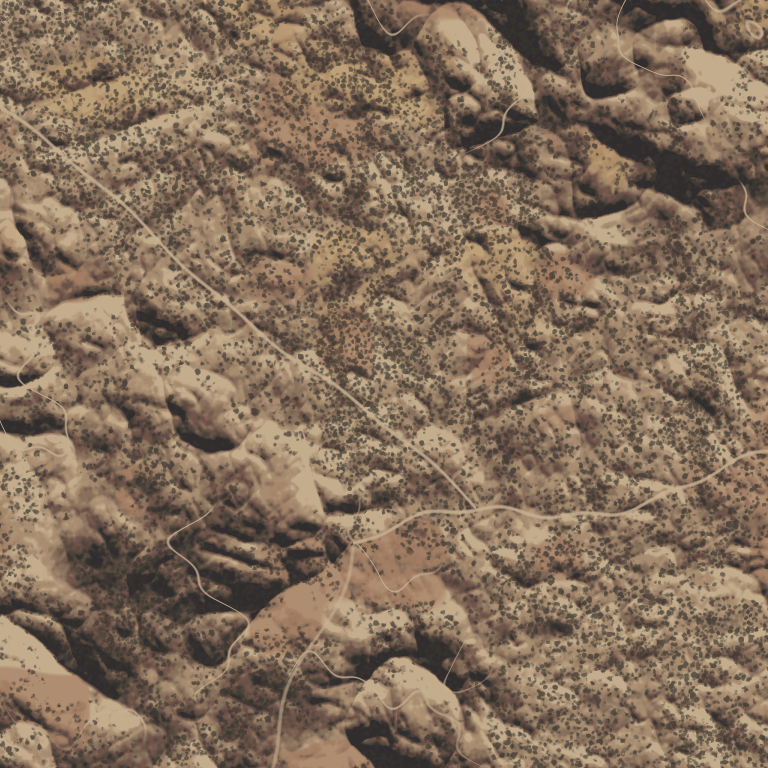
Give the GLSL for this texture, as a WebGL 1 fragment shader.

```glsl
precision highp float;
// Aerial view of dry, eroded hills dotted with shrubs and crossed by dirt tracks.
uniform vec2 u_resolution;

#define HILL_SCALE 7.0
#define RELIEF 0.34
#define BASE_TONE 0.73
#define SHRUB_SCALE 135.0
#define SHRUB_COVER 0.47
#define SHRUB_DARKNESS 0.74
#define GRAIN 0.40
#define TRACK_WIDTH 0.0021
#define SOFTNESS 0.0015

const vec3 SHADOW = vec3(0.19, 0.175, 0.18);
const vec3 OLIVE  = vec3(0.32, 0.28, 0.24);
const vec3 BROWN  = vec3(0.44, 0.33, 0.29);
const vec3 EARTH  = vec3(0.53, 0.44, 0.36);
const vec3 SOIL   = vec3(0.66, 0.55, 0.44);
const vec3 PALE   = vec3(0.77, 0.68, 0.55);
const vec3 CLAY   = vec3(0.62, 0.45, 0.35);
const vec3 OCHRE  = vec3(0.72, 0.58, 0.40);
const vec3 SHRUB  = vec3(0.22, 0.205, 0.185);
const vec3 TRACK  = vec3(0.78, 0.69, 0.57);
const mat2 TURN = mat2(0.8, 0.6, -0.6, 0.8);

vec3 hash3(vec2 cell) {
  vec3 q = fract(cell.xyx * vec3(0.1031, 0.1030, 0.0973));
  q += dot(q, q.yxz + 33.33);
  return fract((q.xxy + q.yzz) * q.zyx);
}

float noise(vec2 p) {
  vec2 i = floor(p), f = fract(p);
  f = f * f * f * (f * (f * 6.0 - 15.0) + 10.0);
  return mix(mix(hash3(i).x, hash3(i + vec2(1, 0)).x, f.x),
             mix(hash3(i + vec2(0, 1)).x, hash3(i + vec2(1, 1)).x, f.x), f.y);
}

// Ridged hills: broad crests in rugged land, small gullies elsewhere.
float height(vec2 p, float rugged) {
  p += 0.03 * vec2(noise(p * 9.0 + 3.0), noise(p * 9.0 + 19.0));
  p += 0.006 * vec2(noise(p * 45.0 + 5.0), noise(p * 45.0 + 31.0));
  float sum = 0.0, scale = HILL_SCALE;
  vec4 weight = mix(vec4(0.12, 0.40, 0.55, 0.40), vec4(1.0, 0.7, 0.45, 0.3), rugged);
  for (int i = 0; i < 4; i++) {
    p = TURN * p;
    sum += weight.x * (1.0 - abs(2.0 * noise(p * scale + 7.3) - 1.0)) / scale;
    weight = weight.yzwx;
    scale *= 2.0;
  }
  return sum;
}

// Cellular scatter of ragged shrubs; cover is the share of filled cells.
float shrubs(vec2 p, float scale, float cover) {
  vec2 q = p * scale, cell = floor(q);
  float ragged = 0.55 * (noise(q * 1.9 + 4.0) - 0.5), mask = 0.0;
  for (int y = -1; y <= 1; y++) {
    for (int x = -1; x <= 1; x++) {
      vec2 c = cell + vec2(x, y);
      vec3 h = hash3(c + scale);
      float tint = fract(h.x * 17.0 + h.y * 5.0);
      float d = length(q - c - h.xy) + ragged - mix(0.22, 0.50, tint);
      float present = smoothstep(-0.06, 0.06, cover - h.z);
      mask = max(mask, present * mix(0.65, 1.0, tint) * smoothstep(SOFTNESS, -SOFTNESS, d / scale));
    }
  }
  return mask;
}

float line(float d, float width) {
  return smoothstep(width + SOFTNESS, width - SOFTNESS, abs(d));
}

float mainRoad(float x) { return 0.86 - 0.84 * x + 0.009 * sin(x * 15.0) + 0.003 * sin(x * 47.0); }

// Winding ridge tracks: thin level lines of a smooth field.
float ridgeTracks(vec2 p) {
  vec2 q = p * 5.5 + 0.25 * sin(p.yx * 27.0) + 0.06 * sin(p.yx * 90.0), e = vec2(0.02, 0.0);
  float n = noise(q);
  vec2 slope = vec2(noise(q + e) - n, noise(q + e.yx) - n) / e.x;
  float d = (n - 0.52) / (5.5 * max(length(slope), 0.25));
  return line(d, TRACK_WIDTH * 0.7) * smoothstep(0.36, 0.48, noise(p * 6.0 + 41.0));
}

vec3 landColour(float t) {
  vec3 c = mix(SHADOW, OLIVE, smoothstep(0.04, 0.24, t));
  c = mix(c, BROWN, smoothstep(0.2, 0.4, t));
  c = mix(c, EARTH, smoothstep(0.38, 0.56, t));
  c = mix(c, SOIL, smoothstep(0.54, 0.76, t));
  return mix(c, PALE, smoothstep(0.78, 1.04, t));
}

void main() {
  vec2 p = gl_FragCoord.xy / u_resolution;
  float broad = noise(p * 5.0 + 11.0), patches = noise(p * 11.0 + 27.0);
  float clumps = noise(p * 26.0 + 50.0);

  // Rugged land lies south-west of the main road and in the north-east.
  float west = smoothstep(0.0, 0.14, mainRoad(p.x) - p.y - 0.1 * broad) * smoothstep(0.74, 0.5, p.x);
  float east = smoothstep(1.42, 1.56, p.x + p.y + 0.1 * broad) * smoothstep(0.6, 0.72, p.y);
  float rugged = max(west, east);

  // Sunlit southern slopes, shaded northern ones.
  vec2 away = vec2(0.001, 0.003);
  float slope = (height(p + away, rugged) - height(p - away, rugged)) / (2.0 * length(away));
  float grain = 0.55 * noise(p * 105.0) + 0.45 * noise(TURN * p * 210.0) - 0.5;
  float tone = BASE_TONE + RELIEF * slope + GRAIN * grain + 0.22 * (patches - 0.5);
  tone -= 0.30 * rugged * smoothstep(0.48, 0.72, broad);

  // Shrub-lined washes running north to south.
  float wash = 0.0;
  for (int k = 0; k < 3; k++) {
    float fk = float(k);
    float x = 0.455 + 0.22 * fk + 0.022 * sin(p.y * 9.0 + fk * 2.0) + 0.006 * sin(p.y * 41.0);
    wash = max(wash, smoothstep(0.020, 0.004, abs(p.x - x) + 0.012 * (clumps - 0.5)) * smoothstep(0.24, 0.36, p.y));
  }
  tone -= 0.15 * wash;

  vec3 colour = landColour(tone);
  float lit = smoothstep(0.45, 0.7, tone);
  colour = mix(colour, CLAY, 0.55 * lit * smoothstep(0.76, 0.82, noise(p * 11.0 + 63.0)));
  colour = mix(colour, OCHRE, 0.5 * lit * smoothstep(0.68, 0.85, noise(p * 9.0 + 85.0)) * smoothstep(0.5, 0.7, p.y));

  float cover = SHRUB_COVER + 0.6 * (patches - 0.5) + 0.6 * (clumps - 0.5);
  cover += 0.35 * wash - 0.24 * rugged + 0.35 * (0.6 - tone);
  float plants = max(shrubs(p, SHRUB_SCALE, cover), shrubs(TURN * p, SHRUB_SCALE * 1.4, cover * 0.75));
  colour = mix(colour, SHRUB, SHRUB_DARKNESS * plants);

  // Dirt roads: the diagonal, an eastern branch, a southern branch and ridge tracks.
  float diagonal = line((p.y - mainRoad(p.x)) * 0.76, TRACK_WIDTH) * step(p.x, 0.62);
  float branch = 0.29 + 0.19 * (p.x - 0.46) + 0.022 * sin(14.0 * (p.x - 0.46)) + 0.004 * sin(p.x * 60.0);
  float eastern = line((p.y - branch) * 0.92, TRACK_WIDTH) * step(0.46, p.x);
  float southX = 0.46 - 0.4 * (0.29 - p.y) + 0.012 * sin((0.29 - p.y) * 26.0);
  float southern = line((p.x - southX) * 0.9, TRACK_WIDTH) * step(p.y, 0.29);
  float roads = max(max(diagonal, eastern), max(0.7 * southern, rugged * ridgeTracks(p)));
  colour = mix(colour, TRACK, 0.85 * roads);

  gl_FragColor = vec4(colour, 1.0);
}
```
